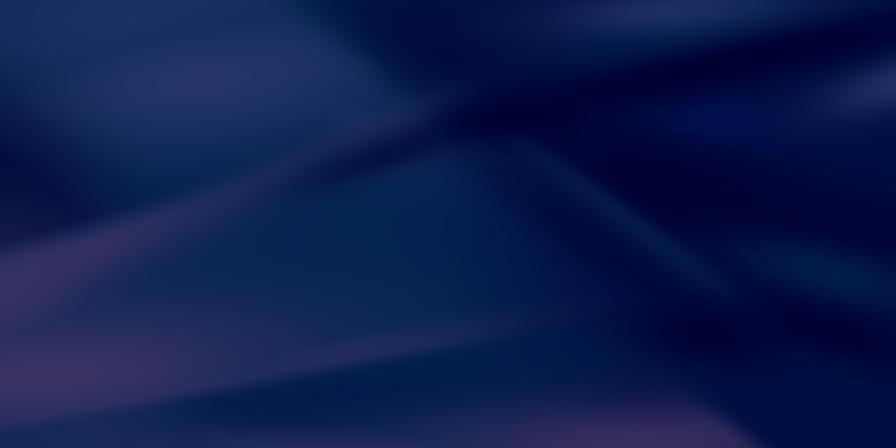
Give the GLSL for this background, as a WebGL 2 fragment shader.

```glsl
#version 300 es
precision highp float;
// Deep blue abstract backdrop of crossing soft beams, dark folds and violet haze.
uniform vec2 u_resolution;
out vec4 outColor;

// Soft rotated ellipse: 1 at its center, fading as a Gaussian.
float glow(vec2 p, vec2 center, float angle, vec2 radii) {
  float c = cos(angle), s = sin(angle);
  vec2 q = mat2(c, -s, s, c) * (p - center) / radii;
  return exp(-dot(q, q));
}

// Soft half plane: 1 on the left of the line running from a to b.
float leftOf(vec2 p, vec2 a, vec2 b, float softness) {
  vec2 d = normalize(b - a), q = p - a;
  return smoothstep(-softness, softness, d.x * q.y - d.y * q.x);
}

void main() {
  // Height is 1 unit; x is stretched to span 0..2.
  vec2 p = gl_FragCoord.xy / u_resolution * vec2(2.0, 1.0);

  vec3 teal = vec3(0.01, 0.138, 0.32);
  vec3 navy = vec3(0.0, 0.055, 0.265);
  vec3 ink = vec3(0.0, 0.0, 0.19);
  vec3 slate = vec3(0.14, 0.205, 0.41);
  vec3 violet = vec3(0.23, 0.20, 0.39);

  // Base: teal on the left sinking into navy on the right
  vec3 color = mix(teal, navy, smoothstep(0.85, 1.38, p.x + 0.3 * (p.y - 0.5)));

  // Upper left haze, cut by a falling diagonal
  float fold = leftOf(p, vec2(0.98, 0.74), vec2(0.66, 1.0), 0.06);
  float haze = glow(p, vec2(0.45, 0.82), 0.12, vec2(0.52, 0.16));
  haze = max(haze, 0.75 * glow(p, vec2(0.3, 0.98), 0.25, vec2(0.65, 0.2)));
  haze = max(haze, 0.55 * glow(p, vec2(0.72, 0.78), -0.5, vec2(0.32, 0.1)));
  color = mix(color, slate, haze * fold);
  color = mix(color, navy * 0.9, 0.95 * (1.0 - fold) * glow(p, vec2(1.0, 0.87), -0.65, vec2(0.36, 0.17)));

  // Dark wedge at the left edge, above a rising beam
  float aboveBeam = leftOf(p, vec2(0.0, 0.425), vec2(0.6, 0.615), 0.035);
  float wedge = glow(p, vec2(0.06, 0.52), -0.85, vec2(0.34, 0.17));
  color = mix(color, navy * 0.88, aboveBeam * min(1.0, 1.2 * wedge));
  float underBeam = leftOf(p, vec2(0.1, 0.31), vec2(0.62, 0.56), 0.07);
  float beam = glow(p, vec2(0.18, 0.44), 0.36, vec2(0.5, 0.12));
  color = mix(color, vec3(0.19, 0.185, 0.375), 0.95 * beam * (1.0 - aboveBeam) * mix(0.3, 1.0, underBeam));
  color = mix(color, slate, 0.5 * glow(p, vec2(0.72, 0.67), 0.4, vec2(0.3, 0.03)));
  color = mix(color, slate, 0.4 * glow(p, vec2(0.9, 0.73), 0.2, vec2(0.1, 0.035)));
  color = mix(color, navy * 0.95, 0.8 * glow(p, vec2(0.86, 0.65), 0.32, vec2(0.2, 0.035)));

  // Violet haze at the lower left, ending on a shallow rising line
  float aboveShelf = leftOf(p, vec2(0.34, 0.1), vec2(1.15, 0.245), 0.022);
  float shelf = glow(p, vec2(0.1, 0.16), 0.08, vec2(0.62, 0.16));
  shelf = max(shelf, 0.6 * glow(p, vec2(0.7, 0.2), 0.17, vec2(0.42, 0.045)));
  shelf = max(shelf, 0.75 * glow(p, vec2(0.0, 0.3), 0.0, vec2(0.25, 0.2)));
  color = mix(color, violet, shelf * mix(0.5, 0.95, aboveShelf));
  float underShelf = (1.0 - aboveShelf) * leftOf(p, vec2(0.64, 0.0), vec2(0.32, 0.12), 0.05);
  underShelf = (1.0 - aboveShelf) * 0.6 + 0.4 * ((1.0 - aboveShelf) - underShelf);
  underShelf *= smoothstep(0.22, 0.45, p.x);
  color = mix(color, vec3(0.0, 0.1, 0.29), 0.9 * underShelf * glow(p, vec2(0.8, 0.12), 0.15, vec2(0.7, 0.1)));

  // Dark fold filling the right half, bounded by a falling edge
  float rightFold = leftOf(p, vec2(1.16, 0.71), vec2(1.67, 0.33), 0.045);
  color = mix(color, ink, 0.97 * rightFold * glow(p, vec2(1.52, 0.56), -0.4, vec2(0.5, 0.18)));
  color = mix(color, ink, 0.8 * rightFold * glow(p, vec2(1.93, 0.48), -0.2, vec2(0.32, 0.1)));
  color = mix(color, navy * 1.15, 0.85 * glow(p, vec2(1.62, 0.73), -0.1, vec2(0.26, 0.06)));
  color = mix(color, navy, 0.6 * glow(p, vec2(1.9, 0.68), -0.3, vec2(0.2, 0.11)));

  // Lit crease along the falling edge, its shadow, and a patch of light beyond
  color = mix(color, vec3(0.0, 0.03, 0.235), 0.75 * glow(p, vec2(1.36, 0.43), -0.6, vec2(0.32, 0.05)));
  color = mix(color, vec3(0.02, 0.115, 0.305), 0.75 * glow(p, vec2(1.42, 0.495), -0.63, vec2(0.36, 0.026)));
  color = mix(color, vec3(0.0, 0.115, 0.3), 0.95 * glow(p, vec2(1.85, 0.39), -0.24, vec2(0.25, 0.065)));

  // Upper right lights, split by a rising dark beam
  color = mix(color, vec3(0.0, 0.11, 0.3), 0.85 * glow(p, vec2(1.55, 0.94), 0.2, vec2(0.36, 0.08)));
  color = mix(color, slate, 0.8 * glow(p, vec2(1.5, 0.98), 0.08, vec2(0.28, 0.055)));
  color = mix(color, slate, 0.9 * glow(p, vec2(2.02, 0.82), 0.3, vec2(0.18, 0.055)));
  float darkBeam = glow(p, vec2(1.62, 0.855), 0.215, vec2(0.66, 0.052));
  darkBeam = max(darkBeam, glow(p, vec2(1.16, 0.74), 0.1, vec2(0.2, 0.05)));
  color = mix(color, ink, min(1.0, 1.1 * darkBeam));

  // Ink pools at the lower right
  color = mix(color, ink, 0.97 * glow(p, vec2(1.58, 0.25), -0.1, vec2(0.16, 0.065)));
  color = mix(color, ink, glow(p, vec2(1.85, 0.26), -0.25, vec2(0.22, 0.055)));

  // Violet strip on the bottom, cut by a diagonal on the right
  float stripCut = leftOf(p, vec2(1.7, 0.0), vec2(1.52, 0.15), 0.035);
  float strip = glow(p, vec2(1.42, 0.01), 0.03, vec2(0.52, 0.095));
  strip = max(strip, 0.75 * glow(p, vec2(0.8, -0.02), 0.0, vec2(0.6, 0.06)));
  color = mix(color, vec3(0.215, 0.18, 0.365), strip * stripCut);

  outColor = vec4(color, 1.0);
}
```
